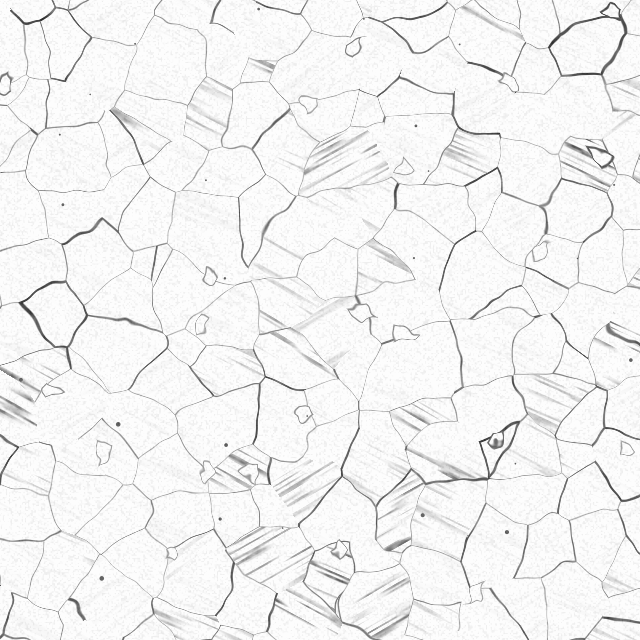
Give the GLSL for this texture, as a Shadertoy shader.

```glsl
// Polished metal seen under a microscope: pale grains parted by thin grey boundaries.
// Grains are a warped power diagram with ink chosen per edge; some grains carry
// fine parallel scratches, and small islands, pits and paper grain lie on top.

const float GRAINS = 12.6;      // grains across the canvas
const float SOFTNESS = 0.0010;  // blur of every line, in canvas units
const float PAPER = 0.993;

vec2 hash2(vec2 cell, uint seed) {
    uvec2 v = uvec2(ivec2(cell) + 4096) * 1664525u + 1013904223u + seed * 7919u;
    v.x += v.y * 1664525u;
    v.y += v.x * 1664525u;
    v ^= v >> 16u;
    v.x += v.y * 1664525u;
    v.y += v.x * 1664525u;
    v ^= v >> 16u;
    return vec2(v & 0xffffu) / 65535.0;
}

vec2 noise2(vec2 p, uint seed) {
    vec2 cell = floor(p), f = fract(p);
    f = f * f * (3.0 - 2.0 * f);
    vec2 low = mix(hash2(cell, seed), hash2(cell + vec2(1, 0), seed), f.x);
    vec2 high = mix(hash2(cell + vec2(0, 1), seed), hash2(cell + vec2(1, 1), seed), f.x);
    return mix(low, high, f.y);
}

mat2 rotation(float angle) {
    float c = cos(angle), s = sin(angle);
    return mat2(c, -s, s, c);
}

float stroke(float dist, float halfWidth, float soft) {
    return 1.0 - smoothstep(halfWidth - soft, halfWidth + soft, abs(dist));
}

// Offset to a grain site (xy) and its power distance (z)
vec3 grainSite(vec2 p, vec2 cell) {
    vec2 offset = cell + hash2(cell, 1u) - p;
    float size = hash2(cell, 2u).x;
    return vec3(offset, dot(offset, offset) - 0.36 * size);
}

float edgeStrength(vec2 a, vec2 b) {
    vec2 h = hash2(a + b, 3u);
    float bold = step(0.965, max(hash2(a, 4u).x, hash2(b, 4u).x));
    float strength = max(mix(0.34, 0.64, h.x * h.x), bold * mix(0.58, 0.70, h.x));
    return strength * step(0.09, h.y);
}

// Boundary ink in x, id of the enclosing grain in yz
vec3 grainBoundaries(vec2 p, float soft) {
    vec2 base = floor(p), id = base;
    vec3 nearest = vec3(0.0, 0.0, 1e3);
    for (int k = 0; k < 25; k++) {
        vec2 cell = base + vec2(k % 5 - 2, k / 5 - 2);
        vec3 site = grainSite(p, cell);
        if (site.z < nearest.z) { nearest = site; id = cell; }
    }
    float ink = 0.0;
    for (int k = 0; k < 25; k++) {
        vec2 cell = base + vec2(k % 5 - 2, k / 5 - 2);
        if (cell == id) continue;
        vec3 site = grainSite(p, cell);
        float dist = (site.z - nearest.z) / (2.0 * length(site.xy - nearest.xy));
        float strength = edgeStrength(id, cell);
        float halfWidth = mix(0.0006, 0.0018, smoothstep(0.34, 0.70, strength));
        ink = max(ink, strength * stroke(dist / GRAINS, halfWidth, soft));
    }
    return vec3(ink, id);
}

// Fine parallel polishing scratches inside some of the grains
float scratches(vec2 p, vec2 id) {
    vec2 kind = hash2(id, 5u), look = hash2(id, 6u);
    float angle = (look.x < 0.8 ? -0.47 : 0.56) + 0.16 * (kind.y - 0.5);
    vec2 q = rotation(angle) * p + look * 9.0;
    float lines = smoothstep(0.50, 0.90, noise2(vec2(q.x * 16.0, q.y * 270.0), 7u).x);
    float bands = smoothstep(0.28, 0.70, noise2(vec2(q.x * 7.0, q.y * 55.0), 8u).x);
    float broken = 0.55 + 0.45 * noise2(vec2(q.x * 110.0, q.y * 270.0), 19u).x;
    float depth = mix(0.14, 0.62, look.y * look.y) * step(0.75, kind.x);
    return (depth + 0.035) * lines * bands * broken;
}

// Small enclosed grains: they clear the ink inside and add their own outline
float addIslands(vec2 p, float ink, float soft) {
    vec2 g = p * 6.0, base = floor(g);
    for (int k = 0; k < 9; k++) {
        vec2 cell = base + vec2(k % 3 - 1, k / 3 - 1);
        vec2 look = hash2(cell, 10u), form = hash2(cell, 11u);
        if (look.x > 0.6) continue;
        vec2 q = rotation(form.x * 6.28) * (cell + hash2(cell, 9u) - g) / 6.0;
        q += 0.012 * (noise2(q * 70.0 + cell * 7.0, 12u) - 0.5);
        float sides = 3.0 + floor(look.y * 2.99);
        float sector = 6.2832 / sides;
        float stretch = mix(1.0, 2.2, form.y);
        q.y *= stretch;
        float bend = mod(atan(q.y, q.x), sector) - 0.5 * sector;
        float polygon = length(q) * mix(1.0, cos(bend), 0.75);
        float dist = (polygon - mix(0.009, 0.019, form.y)) / mix(1.0, stretch, 0.6);
        float strength = mix(0.36, 0.68, form.x * form.x);
        ink *= smoothstep(-soft, soft, dist);
        ink = max(ink, strength * stroke(dist, 0.0022 * strength, soft));
    }
    return ink;
}

// Sparse dark etch pits
float pits(vec2 p, float soft) {
    vec2 g = p * 8.0, cell = floor(g), look = hash2(cell, 13u);
    vec2 center = cell + 0.1 + 0.8 * hash2(cell, 14u);
    float radius = mix(0.0012, 0.0036, look.y * look.y);
    return 0.6 * step(look.x, 0.42) * stroke(length(g - center) / 8.0, radius, soft);
}

void mainImage(out vec4 fragColor, in vec2 fragCoord) {
    vec2 p = fragCoord / iResolution.y;
    float soft = max(SOFTNESS, 0.5 / iResolution.y);
    vec2 warped = p * GRAINS;
    warped += 0.38 * (noise2(p * 15.0, 15u) - 0.5) + 0.08 * (noise2(p * 50.0, 16u) - 0.5);

    vec3 grain = grainBoundaries(warped, soft);
    float wear = mix(0.72, 1.18, noise2(p * 60.0, 17u).x);
    float ink = max(grain.x * wear, scratches(p, grain.yz));
    ink = addIslands(p, ink, soft);
    ink = max(ink, pits(p, soft));

    float stipple = 0.06 * smoothstep(0.45, 1.0, noise2(p * 400.0, 18u).x);
    fragColor = vec4(vec3(PAPER - ink - stipple), 1.0);
}
```
